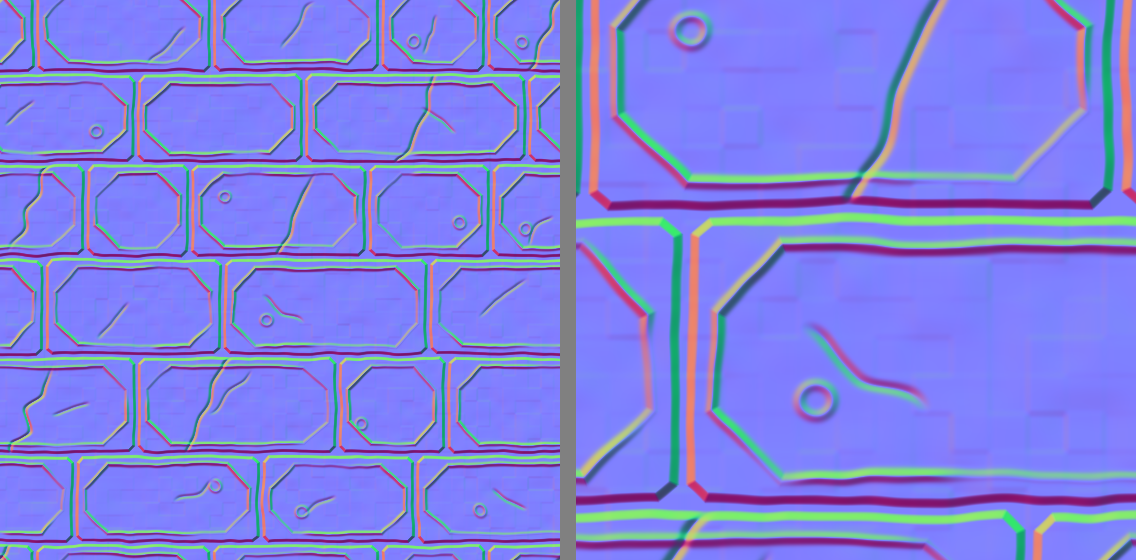
Left: the whole. Right: its middle third, enlarged.
A Shadertoy shader for this texture map:

```glsl
// Tangent-space normal map of a tiling wall: six courses of worn, lipped bricks.
// A height field (joints, inner ridge, cracks, dents, grain) is built per brick,
// differentiated, and its slope is encoded as colour.

#define JOINT 0.0050        // half width of the mortar joint
#define EDGE 0.0026         // half width of the brick's outer slope
#define EDGE_HEIGHT 0.0095
#define INSET 0.0195        // distance from joint centre to inner ridge
#define RIDGE_WIDTH 0.0026
#define RIDGE_HEIGHT 0.0052
#define CHAMFER 0.013
#define WOBBLE 0.0050
#define CRACK_DEPTH 0.0045
#define DENT_RADIUS 0.0095
#define GRAIN 0.0009
#define STEP 0.0011         // sampling distance for the slope

// Course boundaries measured from the top; the first course wraps around.
const float COURSE[7] = float[7](-0.029, 0.130, 0.291, 0.460, 0.636, 0.812, 0.971);

// Vertical joints of each course; a repeated value means three bricks.
const vec4 JOINTS[6] = vec4[6](
    vec4(0.064, 0.378, 0.678, 0.868), vec4(0.243, 0.543, 0.942, 0.942),
    vec4(0.153, 0.339, 0.656, 0.875), vec4(0.080, 0.397, 0.765, 0.765),
    vec4(0.245, 0.603, 0.798, 0.798), vec4(0.134, 0.465, 0.742, 0.742));

float hash(vec2 p) {
    vec3 q = fract(vec3(p.xyx) * 0.1031);
    q += dot(q, q.yzx + 33.33);
    return fract((q.x + q.y) * q.z);
}

// Value noise repeating every unit; "ease" sharpens the transitions.
float noise(vec2 p, float cells, float ease) {
    p *= cells;
    vec2 i = floor(p), f = smoothstep(ease, 1.0 - ease, p - i);
    vec2 a = mod(i, cells), b = mod(i + 1.0, cells);
    return mix(mix(hash(a), hash(vec2(b.x, a.y)), f.x),
               mix(hash(vec2(a.x, b.y)), hash(b), f.x), f.y);
}

float bump(float d, float width) { return exp(-d * d / (width * width)); }

// Distance inwards from the border of a box with cut corners.
float insideBox(vec2 q, vec2 halfSize, float cut) {
    vec2 d = halfSize - abs(q);
    return min(min(d.x, d.y), (d.x + d.y - cut) * 0.7071);
}

float crack(vec2 q, vec2 centre, float angle, float halfLength, float seed) {
    vec2 along = vec2(cos(angle), sin(angle));
    vec2 r = q - centre;
    float u = dot(r, along), v = dot(r, vec2(-along.y, along.x));
    v += 0.028 * (noise(vec2(u, seed), 28.0, 0.0) - 0.5);
    float ends = 1.0 - smoothstep(0.6, 1.0, abs(u) / halfLength);
    return bump(v, 0.0030) * ends;
}

float height(vec2 p) {
    // Uneven outlines
    vec2 w = p + WOBBLE * (vec2(noise(p, 19.0, 0.0), noise(p + 0.37, 23.0, 0.0)) - 0.5);
    w += 0.3 * WOBBLE * (vec2(noise(p + 0.71, 57.0, 0.0), noise(p + 0.13, 61.0, 0.0)) - 0.5);

    // Find the course and the brick
    float t = fract(1.0 - w.y);
    if (t >= COURSE[6]) t -= 1.0;
    int row = 0;
    for (int i = 1; i < 6; i++) if (t >= COURSE[i]) row = i;
    float x = fract(w.x), left = -9.0, right = 9.0;
    for (int i = 0; i < 4; i++)
        for (int k = -1; k <= 1; k++) {
            float j = JOINTS[row][i] + float(k);
            if (j <= x) left = max(left, j); else right = min(right, j);
        }
    vec2 halfSize = 0.5 * vec2(right - left, COURSE[row + 1] - COURSE[row]);
    vec2 q = vec2(x - 0.5 * (left + right), 0.5 * (COURSE[row] + COURSE[row + 1]) - t);
    vec2 id = vec2(floor(fract(left) * 100.0 + 0.5), float(row) * 7.0 + 3.0);

    // Outer slope and the broken ridge inside it
    float body = smoothstep(JOINT - EDGE, JOINT + EDGE, insideBox(q, halfSize, 0.012));
    float d = insideBox(q, halfSize, 2.0 * INSET + CHAMFER);
    float wear = smoothstep(0.25, 0.65, noise(p + 0.29, 15.0, 0.0));
    float inner = d - INSET + 0.005 * (noise(p, 11.0, 0.0) - 0.5);
    float h = EDGE_HEIGHT * body;
    h += RIDGE_HEIGHT * mix(0.15, 1.0, wear) * bump(inner, RIDGE_WIDTH);
    h -= 0.0025 * smoothstep(-0.003, 0.003, inner);

    // Cracks: a short scratch on most bricks, a full split on some
    vec2 spot = vec2(hash(id + 1.7), hash(id + 5.3)) - 0.5;
    float tilt = mix(0.35, 0.95, hash(id + 9.1));
    if (hash(id + 2.9) < 0.2) tilt = -tilt;
    float reach = mix(0.035, 0.065, hash(id + 4.1));
    float marks = step(hash(id + 6.7), 0.75) * crack(q, spot * halfSize, tilt, reach, id.x * 0.01);
    float split = step(hash(id + 8.3), 0.3) *
        crack(q, -spot.yx * halfSize, 1.15, 1.5 * halfSize.y, id.x * 0.013);
    h -= CRACK_DEPTH * body * (0.6 * marks + 1.2 * split);

    // Round dent
    vec2 dent = q - vec2(0.55, 0.4) * halfSize * sign(spot.yx) * (0.6 + abs(spot));
    h += 0.0022 * step(hash(id + 11.9), 0.45) * bump(length(dent) - DENT_RADIUS, 0.0028);

    // Grain and faint square chips
    h += GRAIN * body * (noise(p, 48.0, 0.0) + 1.6 * noise(p + 0.4, 21.0, 0.0) - 1.0);
    return h + 0.0005 * noise(p, 44.0, 0.38);
}

void mainImage(out vec4 fragColor, in vec2 fragCoord) {
    vec2 p = fragCoord / iResolution.xy, e = vec2(STEP, 0.0);
    vec2 slope = vec2(height(p + e.xy) - height(p - e.xy),
                      height(p - e.yx) - height(p + e.yx)) / (2.0 * STEP);
    vec2 n = 0.92 * slope / sqrt(1.0 + dot(slope, slope));
    float z = 1.0 - 1.4 * max(length(n) - 0.03, 0.0);
    n.y += 0.35 * max(-n.x, 0.0);   // right-hand slopes lean towards green
    fragColor = vec4(clamp(0.5 + 0.5 * vec3(n, z), 0.0, 1.0), 1.0);
}
```
